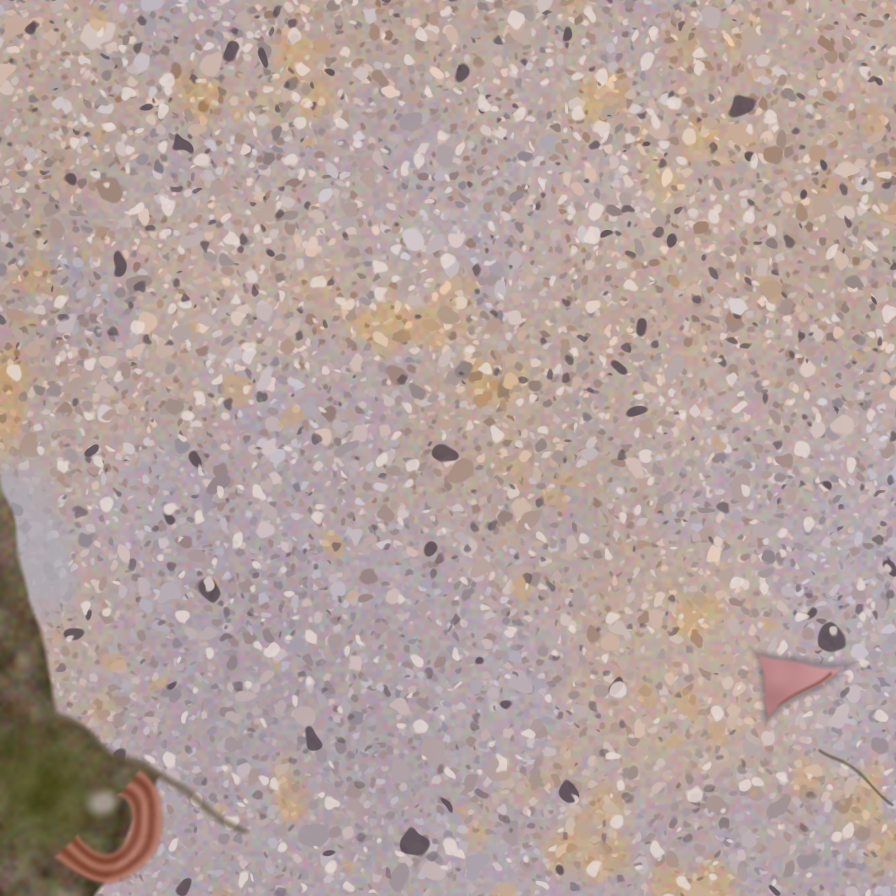
This texture is drawn by a three.js fragment shader. Its source:

```glsl
varying vec2 vUv;

const vec3 LILAC = vec3(0.70, 0.645, 0.665);
const vec3 SAND = vec3(0.735, 0.65, 0.61);
const vec3 OCHRE = vec3(0.80, 0.65, 0.46);
const vec3 BLUE_GREY = vec3(0.68, 0.67, 0.71);
const vec3 CHALK = vec3(0.91, 0.86, 0.84);
const vec3 BASALT = vec3(0.34, 0.29, 0.32);
const vec3 SOIL = vec3(0.38, 0.33, 0.26);
const vec3 MOSS = vec3(0.33, 0.34, 0.15);
const vec3 RUST = vec3(0.60, 0.36, 0.29);
const vec3 PETAL = vec3(0.75, 0.54, 0.55);

vec3 hash3(vec2 p) {
  vec3 q = fract(p.xyx * vec3(0.1031, 0.1030, 0.0973));
  q += dot(q, q.yxz + 33.33);
  return fract((q.xxy + q.yzz) * q.zyx);
}

vec3 noise3(vec2 p) {
  vec2 i = floor(p);
  vec2 f = fract(p);
  f = f * f * (3.0 - 2.0 * f);
  vec3 low = mix(hash3(i), hash3(i + vec2(1.0, 0.0)), f.x);
  vec3 high = mix(hash3(i + vec2(0.0, 1.0)), hash3(i + 1.0), f.x);
  return mix(low, high, f.y);
}

vec3 fbm3(vec2 p) {
  return 0.55 * noise3(p) + 0.3 * noise3(p * 2.1 + 7.0) + 0.15 * noise3(p * 4.3 + 19.0);
}

float inside(float dist, float soft) {
  return 1.0 - smoothstep(-soft, soft, dist);
}

float segmentDist(vec2 p, vec2 a, vec2 b) {
  vec2 along = b - a;
  float t = clamp(dot(p - a, along) / dot(along, along), 0.0, 1.0);
  return length(p - a - along * t);
}

// Signed distance to the line a-b, negative on its right
float lineSide(vec2 p, vec2 a, vec2 b) {
  vec2 along = normalize(b - a);
  return dot(p - a, vec2(-along.y, along.x));
}

// Scattered pebbles: coverage, then signed tone and tint weighted by coverage
vec3 grains(vec2 p, float count, float density, vec2 radii, float seed) {
  vec2 g = p * count;
  g += (noise3(g * 2.3 + seed).xy - 0.5) * 0.3;
  vec2 cell = floor(g);
  float soft = 0.0019 * count;
  vec3 sum = vec3(0.0);
  for (int y = -1; y <= 1; y++) {
    for (int x = -1; x <= 1; x++) {
      vec2 id = cell + vec2(float(x), float(y));
      vec3 place = hash3(id + seed);
      vec3 look = hash3(id + seed + 57.0);
      float angle = place.z * 6.283;
      float c = cos(angle);
      float s = sin(angle);
      vec2 d = mat2(c, s, -s, c) * (g - id - place.xy);
      d.y *= 1.0 + 0.9 * look.x;
      float radius = mix(radii.x, radii.y, look.y * look.y);
      float mask = inside(length(d) - radius, soft) * step(look.z, density);
      float tint = fract(place.x * 7.0 + look.x * 5.0);
      sum = mix(sum, vec3(1.0, look.z / density - 0.5, tint - 0.5), mask);
    }
  }
  return sum;
}

vec3 layStones(vec3 under, vec3 base, vec3 stones, float contrast) {
  vec3 shift = stones.y * vec3(0.27, 0.28, 0.28) + stones.z * vec3(0.07, 0.0, -0.07);
  return mix(under, base, stones.x) + shift * contrast;
}

vec3 slab(vec2 p) {
  vec3 broad = fbm3(p * 4.0 + 3.0);
  float warmth = broad.x + 0.35 * (p.y - 0.5) + 0.15 * (p.x - 0.5);
  vec3 base = mix(LILAC, SAND, smoothstep(0.3, 0.7, warmth));
  base = mix(base, OCHRE, 0.6 * smoothstep(0.62, 0.8, fbm3(p * 9.0 + 31.0).y));
  base += (broad.z - 0.5) * 0.08;
  float contrast = mix(0.7, 1.15, smoothstep(0.1, 0.8, p.y + 0.15 * p.x));

  vec3 col = base + (noise3(p * 170.0) - 0.5) * 0.09;
  col = layStones(col, base, grains(p, 95.0, 0.75, vec2(0.25, 0.6), 11.0), contrast);
  col = layStones(col, base, grains(p, 58.0, 0.5, vec2(0.18, 0.6), 83.0), contrast);
  col = layStones(col, base, grains(p, 30.0, 0.22, vec2(0.2, 0.5), 151.0), contrast * 0.8);

  // Sparse accents: ochre, dark and chalky pebbles
  col = mix(col, OCHRE, 0.45 * grains(p, 24.0, 0.07, vec2(0.15, 0.5), 211.0).x);
  col = mix(col, BASALT, 0.6 * grains(p, 62.0, 0.12, vec2(0.15, 0.42), 263.0).x * contrast);
  col = mix(col, BASALT, 0.85 * grains(p, 23.0, 0.1, vec2(0.12, 0.36), 307.0).x);
  return mix(col, CHALK, 0.8 * grains(p, 44.0, 0.22, vec2(0.14, 0.42), 367.0).x);
}

vec3 soil(vec2 p) {
  vec3 clumps = fbm3(p * 38.0);
  vec3 col = SOIL + (clumps.x - 0.5) * 0.35 + (noise3(p * 130.0) - 0.5) * 0.08;
  float moss = inside(length(p - vec2(0.05, 0.12)) - 0.06, 0.05);
  return mix(col, MOSS + (clumps.y - 0.5) * 0.25, moss * 0.75);
}

void main() {
  vec2 p = vUv;
  vec2 q = p + (noise3(p * 24.0).xy - 0.5) * 0.012;
  vec2 corner = vec2(0.065, 0.2);
  vec2 crackEnd = vec2(0.27, 0.075);
  vec3 col = slab(p);

  // Worn slab border, broken corner and crack
  float leftEdge = lineSide(q, corner, vec2(0.0, 0.48));
  float border = inside(-leftEdge - 0.05, 0.012) * inside(abs(q.y - 0.4) - 0.08, 0.03);
  col = mix(col, BLUE_GREY, 0.75 * border);
  float brokenEdge = max(-lineSide(q, crackEnd, corner), q.x - 0.11 - 0.5 * q.y);
  float ground = min(-leftEdge, brokenEdge);
  col = mix(col, soil(p), inside(ground, 0.004));
  float crack = segmentDist(q, corner, crackEnd);
  col = mix(col, SOIL, 0.65 * inside(crack - 0.004, 0.004));

  // Curled rusty leaf
  vec2 leaf = q - vec2(0.115, 0.085);
  float curl = max(abs(length(leaf) - 0.05) - 0.016, leaf.y - leaf.x - 0.015);
  vec3 rust = RUST + 0.09 * sin(length(leaf) * 420.0);
  col = mix(col, rust, 0.9 * inside(curl, 0.004));
  col = mix(col, CHALK * 0.85, 0.7 * inside(length(leaf - vec2(0.0, 0.02)) - 0.015, 0.01));

  // Folded petal with its shadow, and a thin twig
  vec2 tip = vec2(0.94, 0.258);
  vec2 foot = vec2(0.859, 0.202);
  vec2 top = vec2(0.844, 0.264);
  float petal = max(max(lineSide(q, top, tip), lineSide(q, tip, foot)), lineSide(q, foot, top));
  float fold = segmentDist(q, vec2(0.875, 0.212), vec2(0.925, 0.252));
  col = mix(col, BASALT, 0.45 * inside(petal - 0.005, 0.006));
  vec3 petalColor = PETAL + (p.x - 0.89) * 1.2 + (noise3(p * 45.0).x - 0.5) * 0.08;
  petalColor = mix(petalColor, RUST * 0.75, 0.7 * inside(fold - 0.002, 0.003));
  col = mix(col, petalColor, inside(petal, 0.003));
  float twig = segmentDist(q, vec2(0.92, 0.162), vec2(1.0, 0.103));
  col = mix(col, SOIL, 0.8 * inside(twig - 0.0015, 0.002));

  gl_FragColor = vec4(clamp(col, 0.0, 1.0), 1.0);
}
```
